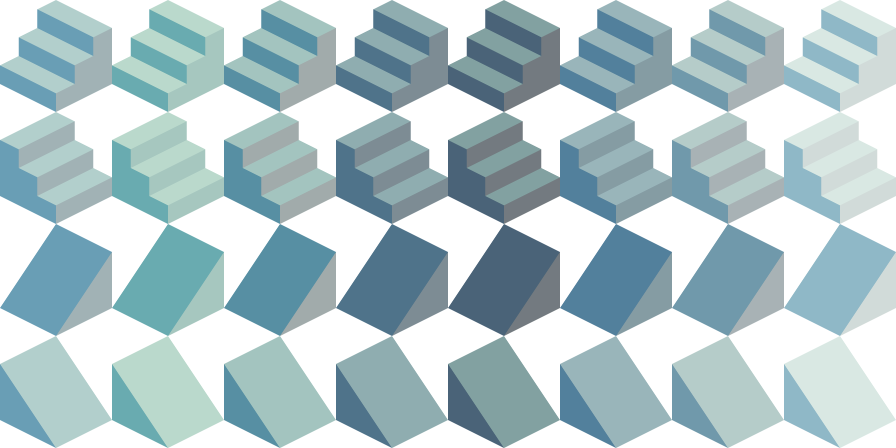
Give the GLSL for this pattern, as a WebGL 2 fragment shader.

```glsl
#version 300 es
precision highp float;
// Isometric stairs and wedges on a white ground: 8 colourways across, 4 solids down.
// Each solid sits in a unit cube; a point of the cell is projected back onto its
// faces to find which one covers it. Edges are smoothed by supersampling.

uniform vec2 u_resolution;
out vec4 fragColor;

const vec2 GRID = vec2(8.0, 4.0);   // columns, rows
const int STEPS = 3;                // treads per staircase
const int SAMPLES = 4;              // samples per pixel side

const vec3 GROUND = vec3(1.0);
const vec3 LEFT_TONES[8] = vec3[8](
  vec3(0.41, 0.62, 0.71), vec3(0.41, 0.67, 0.69), vec3(0.34, 0.56, 0.64), vec3(0.31, 0.45, 0.54),
  vec3(0.29, 0.39, 0.47), vec3(0.32, 0.50, 0.61), vec3(0.44, 0.60, 0.67), vec3(0.56, 0.72, 0.78));
const vec3 TOP_TONES[8] = vec3[8](
  vec3(0.70, 0.81, 0.80), vec3(0.73, 0.85, 0.80), vec3(0.64, 0.77, 0.75), vec3(0.56, 0.68, 0.69),
  vec3(0.51, 0.63, 0.63), vec3(0.60, 0.71, 0.73), vec3(0.71, 0.80, 0.79), vec3(0.85, 0.91, 0.89));
const vec3 RIGHT_TONES[8] = vec3[8](
  vec3(0.63, 0.70, 0.71), vec3(0.65, 0.78, 0.75), vec3(0.63, 0.67, 0.67), vec3(0.49, 0.55, 0.58),
  vec3(0.45, 0.48, 0.50), vec3(0.52, 0.61, 0.64), vec3(0.66, 0.70, 0.71), vec3(0.82, 0.86, 0.85));

// Faces of a solid that descends towards the lower left
const int NONE = 0;
const int FRONT = 1;   // riser or slope
const int TREAD = 2;
const int SIDE = 3;

bool within(float v, float lo, float hi) {
  return v >= lo && v <= hi;
}

// Side face: depth runs from back to front, height from the base up
bool onSide(vec2 p, bool stairs) {
  float depth = 2.0 * (1.0 - p.x);
  float height = 2.0 * p.y + 0.5 - p.x;
  float n = float(STEPS);
  float profile = stairs ? 1.0 - floor(depth * n) / n : 1.0 - depth;
  return within(depth, 0.0, 1.0) && within(height, 0.0, profile);
}

int stairsFace(vec2 p) {
  float lift = p.x + 2.0 * p.y - 1.5;   // height minus depth
  float across = 2.0 * p.x - 1.0;       // width minus depth
  for (int i = 0; i < STEPS; i++) {
    float back = float(i) / float(STEPS);
    float front = float(i + 1) / float(STEPS);
    float treadDepth = 1.0 - back - lift;
    if (within(treadDepth, back, front) && within(across + treadDepth, 0.0, 1.0)) return TREAD;
    if (within(lift + front, 1.0 - front, 1.0 - back) && within(across + front, 0.0, 1.0)) return FRONT;
  }
  return NONE;
}

int wedgeFace(vec2 p) {
  float depth = 1.25 - 0.5 * p.x - p.y;
  float width = 2.0 * p.x - 1.0 + depth;
  return within(depth, 0.0, 1.0) && within(width, 0.0, 1.0) ? FRONT : NONE;
}

vec3 patternColour(vec2 uv) {
  vec2 g = uv * GRID;
  vec2 cell = clamp(floor(g), vec2(0.0), GRID - 1.0);
  vec2 p = g - cell;
  int column = int(cell.x);
  int row = int(GRID.y - 1.0 - cell.y);   // counted from the top

  // Odd rows are mirrored; the upper two rows are stairs
  bool stairs = row < 2;
  bool mirrored = row % 2 == 1;
  if (mirrored) p.x = 1.0 - p.x;

  int face = onSide(p, stairs) ? SIDE : stairs ? stairsFace(p) : wedgeFace(p);
  if (face == NONE) return GROUND;

  // Light depends on the direction a face looks; mirrored slopes catch top light
  if (face == TREAD || (face == FRONT && mirrored && !stairs)) return TOP_TONES[column];
  bool looksLeft = (face == FRONT) != mirrored;
  return looksLeft ? LEFT_TONES[column] : RIGHT_TONES[column];
}

void main() {
  vec3 sum = vec3(0.0);
  for (int j = 0; j < SAMPLES; j++) {
    for (int i = 0; i < SAMPLES; i++) {
      vec2 offset = (vec2(i, j) + 0.5) / float(SAMPLES) - 0.5;
      sum += patternColour((gl_FragCoord.xy + offset) / u_resolution);
    }
  }
  fragColor = vec4(sum / float(SAMPLES * SAMPLES), 1.0);
}
```
